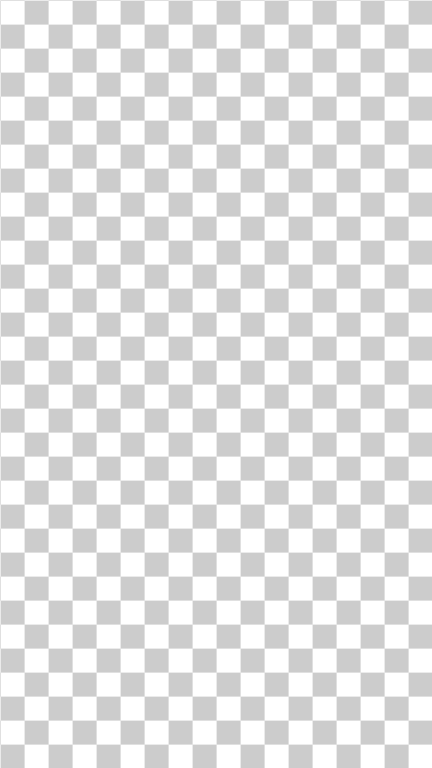
Reproduce this pattern procedurally as a Shadertoy shader.

```glsl
// A plain two-tone checkerboard of light grey and white squares.
// Each axis is a box-filtered square wave; their product gives the checks.
// Even cell counts on both axes make the board tile without a seam.

const vec2 CELLS = vec2(18.0, 32.0);   // squares across and down
const vec2 SHIFT = vec2(0.025);        // board offset right and down, in squares
const float EDGE_PIXELS = 1.0;         // width of the edge smoothing
const vec3 GREY = vec3(0.80);
const vec3 WHITE = vec3(1.0);

// Square wave of period 2: +1 on even cells, -1 on odd, averaged over width
vec2 squareWave(vec2 p, vec2 width) {
    vec2 parity = 1.0 - 2.0 * mod(floor(p), 2.0);
    vec2 edgeDistance = 0.5 - abs(fract(p) - 0.5);
    return parity * clamp(2.0 * edgeDistance / width, 0.0, 1.0);
}

void mainImage(out vec4 fragColor, in vec2 fragCoord) {
    // Board coordinates, counted from the upper left corner
    vec2 uv = fragCoord / iResolution.xy;
    vec2 board = vec2(uv.x, 1.0 - uv.y) * CELLS - SHIFT;

    // Equal parities give white, unequal ones grey
    vec2 wave = squareWave(board, EDGE_PIXELS * CELLS / iResolution.xy);
    float whiteness = 0.5 + 0.5 * wave.x * wave.y;

    fragColor = vec4(mix(GREY, WHITE, whiteness), 1.0);
}
```
